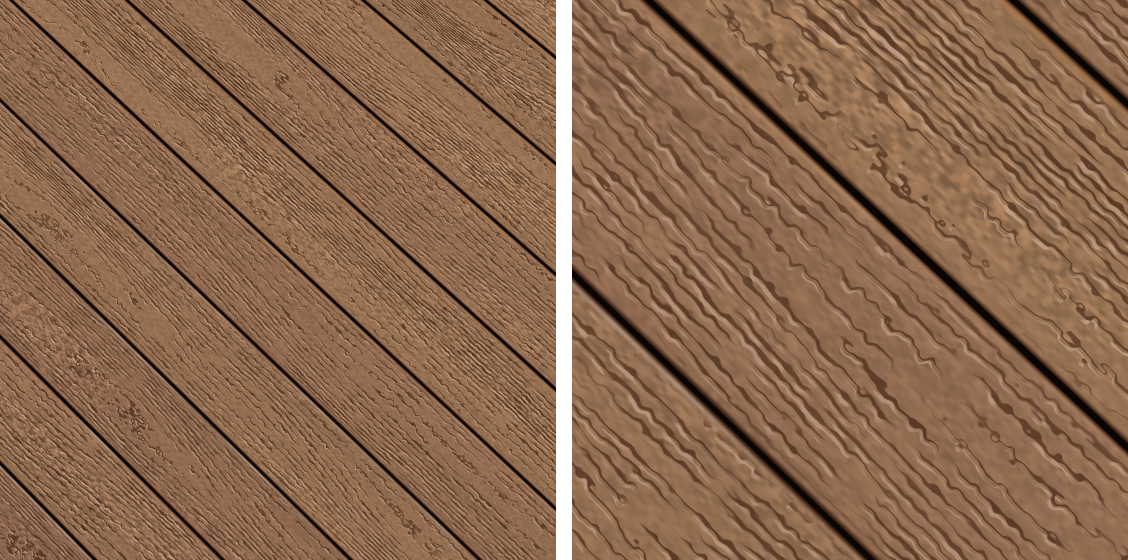
Left, the full canvas; right, a detail of the centre.
A WebGL 1 fragment shader for this texture:

```glsl
precision highp float;
// Diagonal deck of embossed wood-grain boards, seen in slight perspective.
// A fan of lines gives each point a board number and a place across the board;
// warped ring contours cut the grooves, and noise adds pores, stains and wear.

uniform vec2 u_resolution;

const vec3 TAN_WOOD = vec3(0.592, 0.446, 0.325);
const vec3 RED_WOOD = vec3(0.550, 0.404, 0.308);
const vec3 GROOVE = vec3(0.270, 0.150, 0.085);
const vec3 LIT_LIP = vec3(0.780, 0.650, 0.545);
const vec3 EDGE_SHADE = vec3(0.210, 0.110, 0.065);
const vec3 GAP = vec3(0.035, 0.018, 0.010);
const vec3 GOLD_EDGE = vec3(0.680, 0.460, 0.260);
const vec3 PALE_EDGE = vec3(0.740, 0.660, 0.600);
const float BOARD_WIDTH = 0.14;
const float RINGS = 17.0;

float hash(vec2 p) {
  return fract(sin(dot(p, vec2(127.1, 311.7))) * 43758.545);
}

float noise(vec2 p) {
  vec2 i = floor(p);
  vec2 f = fract(p);
  f = f * f * (3.0 - 2.0 * f);
  float low = mix(hash(i), hash(i + vec2(1.0, 0.0)), f.x);
  float high = mix(hash(i + vec2(0.0, 1.0)), hash(i + 1.0), f.x);
  return mix(low, high, f.y);
}

// Board number at q (y down): solves y = offset(n) + slope(n) * x for n,
// where offset and slope are both quadratic in n.
float boardCoord(vec2 q) {
  float a = 0.0048 - 0.0009 * q.x;
  float b = 0.192 + 0.0253 * q.x;
  float c = -0.0182 + 0.934 * q.x - q.y;
  return -2.0 * c / (b + sqrt(max(b * b - 4.0 * a * c, 0.0)));
}

// Growth-ring ramp at b = (along, across): straight near the board edges,
// arched in the middle.
float ringRamp(vec2 b, vec2 seed) {
  float middle = 4.0 * b.y * (1.0 - b.y);
  float warp = noise(b * vec2(2.2, 1.8) + seed) - 0.5;
  float fine = noise(b * vec2(8.0, 5.0) + seed.yx) - 0.5;
  return RINGS * b.y + 9.0 * middle * warp + 0.9 * fine;
}

// Groove depth: broken contours of the ramp, of even width at any spacing.
float groove(vec2 b, vec2 seed, float px) {
  float ring = ringRamp(b, seed);
  float slope = abs(ringRamp(b + vec2(0.0, 0.01), seed) - ring) / 0.01;
  float ragged = 0.45 * (noise(b * vec2(170.0, 45.0) + seed) - 0.5);
  float dist = abs(fract(ring + ragged) - 0.5) / max(slope, 9.0);
  float breaks = noise(vec2(b.x * 38.0, floor(ring + ragged) * 3.7) + seed);
  float halfWidth = mix(0.001, 0.0105, breaks);
  float soft = max(0.004, 0.5 * px);
  float line = 1.0 - smoothstep(halfWidth - soft, halfWidth + soft, dist);
  return line * smoothstep(0.05, 0.4, breaks);
}

// Base tint of one board, with long stains along it.
vec3 boardColor(vec2 b, float id, vec2 seed) {
  float red = 0.35 + 0.12 * id + 0.25 * cos(3.14159 * id);
  vec3 wood = mix(TAN_WOOD, RED_WOOD, clamp(red, 0.0, 1.0));
  float stain = noise(b * vec2(2.0, 5.0) + seed + 4.0);
  float streak = noise(b * vec2(4.0, 22.0) + seed + 9.0);
  float shade = 0.985 + 0.03 * hash(seed);
  shade += 0.07 * (stain - 0.5) + 0.06 * (streak - 0.5);
  return wood * shade;
}

// Wood surface: tint, pores, grooves and their lit lips.
vec3 woodSurface(vec2 b, float id, float px) {
  vec2 seed = vec2(id * 7.31 + 40.0, id * 3.17 + 60.0);
  vec3 color = boardColor(b, id, seed);

  float middle = 4.0 * b.y * (1.0 - b.y);
  float rough = smoothstep(0.5, 0.85, noise(b * vec2(4.5, 3.0) + seed + 21.0));
  rough *= middle;
  float pores = noise(b * vec2(210.0, 62.0) + seed) - 0.5;
  color *= 1.0 + pores * (0.17 + 0.38 * rough);

  float inner = smoothstep(0.03, 0.08, min(b.y, 1.0 - b.y));
  float depth = groove(b, seed, px) * inner;
  float lip = groove(b - vec2(0.0, 0.019), seed, px) * inner;
  float flecks = smoothstep(0.35, 0.75, noise(b * vec2(95.0, 30.0) + seed + 5.0));
  float strength = 0.5 + 0.3 * noise(b * vec2(5.0, 4.0) + seed);
  color = mix(color, GROOVE, depth * strength);
  float lit = max(lip - depth, 0.0) * (0.12 + flecks * (0.5 + 0.3 * rough));
  return mix(color, LIT_LIP, min(lit, 1.0));
}

// Rounded board edges, worn highlight beside the gap, and the gap itself.
vec3 addGap(vec3 color, vec2 b, float n, float px) {
  float edge = min(b.y, 1.0 - b.y);
  float line = floor(n + 0.5);
  color = mix(EDGE_SHADE, color, smoothstep(0.010, 0.036, edge));

  float wear = noise(vec2(b.x * 9.0, line * 5.3 + 50.0));
  wear = smoothstep(0.3, 0.85, wear) * (0.5 + 0.5 * noise(vec2(b.x * 60.0, line)));
  float glint = exp(-pow((b.y - 0.031) / 0.010, 2.0));
  vec3 glintColor = mix(GOLD_EDGE, PALE_EDGE, smoothstep(-1.0, 1.5, n));
  color = mix(color, glintColor, glint * (0.1 + 0.8 * wear));

  float halfGap = 0.009 + 0.006 * noise(vec2(b.x * 7.0, line * 2.1 + 30.0));
  float soft = max(0.003, 0.5 * px);
  float opening = 1.0 - smoothstep(halfGap - soft, halfGap + soft, edge);
  return mix(color, GAP, opening);
}

void main() {
  vec2 q = gl_FragCoord.xy / u_resolution.y;
  q.y = 1.0 - q.y;
  float px = 1.0 / (BOARD_WIDTH * u_resolution.y);

  float n = boardCoord(q);
  vec2 board = vec2(dot(q, vec2(0.73, 0.68)), fract(n));
  vec3 color = woodSurface(board, floor(n), px);
  color = addGap(color, board, n, px);
  gl_FragColor = vec4(color, 1.0);
}
```
